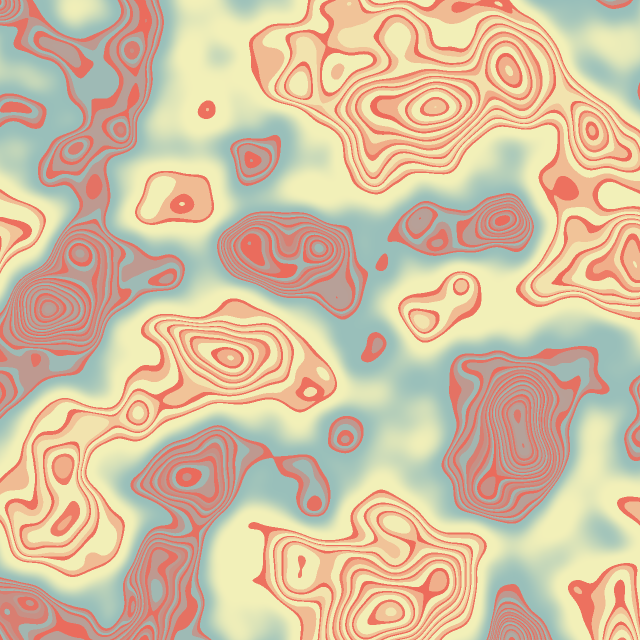
Give the GLSL for this texture, as a WebGL 2 fragment shader.

```glsl
#version 300 es
precision highp float;
// Contour map over soft clouds: one layered gradient noise blends teal into cream,
// and where it runs far to either side it is sliced into red-tinted rings.
// Extra relief deepens away from the blob rims, so rims stay parallel and cores curl.

#define CELLS 3.6            // noise cells across the canvas
#define GAIN 0.42            // strength of each finer octave
#define RIM 0.56             // field value where rings begin
#define RELIEF_CELLS 9.5     // cells of the relief inside blobs
#define RELIEF 1.15          // strength of that relief
#define TEAL_STEP 0.19       // ring spacing in teal blobs
#define CREAM_STEP 0.36      // ring spacing in cream blobs
#define TEAL vec3(0.60, 0.75, 0.73)
#define CREAM vec3(0.95, 0.94, 0.72)
#define RED vec3(0.93, 0.41, 0.35)

uniform vec2 u_resolution;
out vec4 fragColor;

// Integer hash of a lattice point, two values in 0..1
vec2 hash2(ivec2 cell) {
    uvec2 v = uvec2(cell) * 1664525u + 1013904223u;
    v.x += v.y * 1664525u;
    v.y += v.x * 1664525u;
    v ^= v >> 16u;
    v.x += v.y * 1664525u;
    v.y += v.x * 1664525u;
    v ^= v >> 16u;
    return vec2(v & 65535u) / 65535.0;
}

float slope(ivec2 cell, vec2 offset) {
    return dot(normalize(hash2(cell) * 2.0 - 0.9999), offset);
}

// Gradient noise, scaled to a standard deviation near one
float noise(vec2 p) {
    ivec2 i = ivec2(floor(p));
    vec2 f = fract(p);
    vec2 w = f * f * f * (f * (f * 6.0 - 15.0) + 10.0);
    float low = mix(slope(i, f), slope(i + ivec2(1, 0), f - vec2(1, 0)), w.x);
    float high = mix(slope(i + ivec2(0, 1), f - vec2(0, 1)),
                     slope(i + ivec2(1, 1), f - vec2(1, 1)), w.x);
    return mix(low, high, w.y) / 0.215;
}

// Three rotated octaves, normalised
float terrain(vec2 p) {
    const mat2 turn = mat2(0.8, 0.6, -0.6, 0.8);
    float sum = 0.0, power = 0.0, amplitude = 1.0;
    p *= CELLS;
    for (int octave = 0; octave < 3; octave++) {
        sum += amplitude * noise(p + 17.3);
        power += amplitude * amplitude;
        amplitude *= GAIN;
        p = turn * p * 2.03 + 5.7;
    }
    return sum * inversesqrt(power);
}

// Red share of a ring: a strong line, a middle band, then a pale band
float ringTint(float level, vec2 widths, vec3 base, vec3 spread) {
    float ring = floor(level);
    float u = level - ring;
    vec2 h = hash2(ivec2(int(ring), 71));
    widths *= 0.8 + 0.4 * h.y;
    if (u < widths.x) return base.x + spread.x * h.x;
    if (u < widths.y) return base.y + spread.y * h.y;
    return base.z + spread.z * fract(h.x + h.y);
}

vec3 shade(vec2 p) {
    float height = terrain(p);
    float depth = abs(height) - RIM;
    vec3 ground = mix(TEAL, CREAM, smoothstep(-0.5, 0.32, height));
    if (depth < 0.0) return ground;

    // Relief fades in from the rim
    depth += 0.26 * RELIEF * noise(p * RELIEF_CELLS + 41.0) * smoothstep(0.0, 0.7, depth);
    float tint = height < 0.0
        ? ringTint(depth / TEAL_STEP, vec2(0.36, 0.70), vec3(0.70, 0.34, 0.05), vec3(0.30, 0.26, 0.38))
        : ringTint(depth / CREAM_STEP, vec2(0.22, 0.56), vec3(0.82, 0.30, 0.0), vec3(0.18, 0.24, 0.12));
    return mix(ground, RED, tint);
}

void main() {
    // Four samples per pixel smooth the ring edges
    float size = min(u_resolution.x, u_resolution.y);
    vec3 color = vec3(0.0);
    for (int s = 0; s < 4; s++) {
        vec2 jitter = (vec2(s & 1, s >> 1) - 0.5) * 0.5;
        color += shade((gl_FragCoord.xy + jitter) / size);
    }
    fragColor = vec4(color * 0.25, 1.0);
}
```
